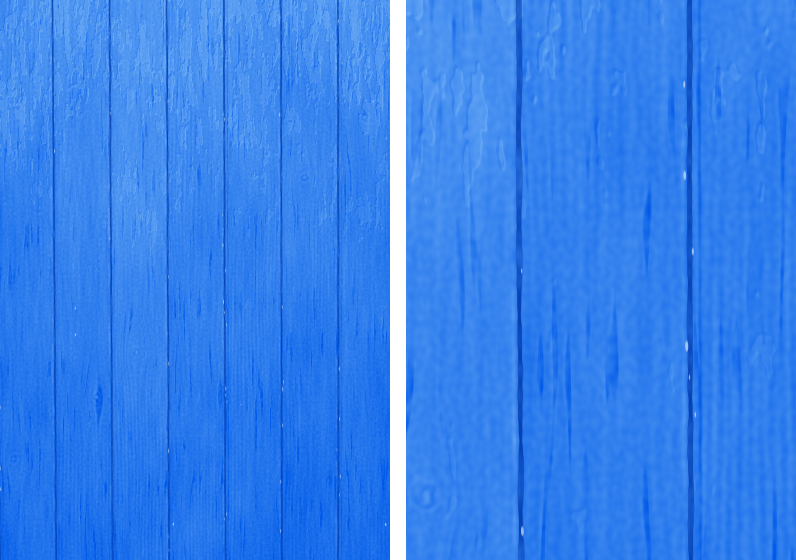
Left, the full canvas; right, a detail of the centre.
Reproduce this texture procedurally as a Shadertoy shader.

```glsl
const vec3 DEEP_BLUE = vec3(0.09, 0.42, 0.92);
const vec3 PALE_BLUE = vec3(0.34, 0.61, 0.95);
const vec3 SEAM_BLUE = vec3(0.03, 0.26, 0.70);
const vec3 CHIP_WHITE = vec3(0.78, 0.87, 0.97);
const vec2 FIRST_SEAM = vec2(0.1445, 0.1345);  // x at bottom, top
const vec2 PLANK_PITCH = vec2(0.1446, 0.1465); // width at bottom, top
const float SEAM_HALF = 0.0023;
const float GRAIN_AMOUNT = 0.25;
const float CRACK_AMOUNT = 0.55;
const float FLAKE_LIGHT = 0.2;
const float FLAKE_RELIEF = 0.3;
const float KNOT_RADIUS = 0.012;
const float CHIP_CELL = 0.035;
const float SEAM_CHIP_CELL = 0.016;

float hash(vec2 p) {
    vec3 q = fract(p.xyx * vec3(0.1031, 0.1030, 0.0973));
    q += dot(q, q.yzx + 33.33);
    return fract((q.x + q.y) * q.z);
}

float cornerNoise(vec2 cell, vec2 offset) {
    float angle = 6.2832 * hash(cell);
    return dot(vec2(cos(angle), sin(angle)), offset);
}

// Gradient noise, roughly -0.6 to 0.6
float noise(vec2 p) {
    vec2 i = floor(p), f = p - i;
    vec2 u = f * f * f * (f * (f * 6.0 - 15.0) + 10.0);
    vec2 e = vec2(1.0, 0.0);
    return mix(mix(cornerNoise(i, f), cornerNoise(i + e, f - e), u.x),
               mix(cornerNoise(i + e.yx, f - e.yx), cornerNoise(i + 1.0, f - 1.0), u.x), u.y);
}

// Coverage of the paint layer that lifts into upright flakes
float flakes(vec2 p, float weather) {
    float f = noise(p * vec2(46.0, 9.0)) + 0.6 * noise(p * vec2(105.0, 30.0));
    f += 0.25 * noise(p * vec2(150.0, 90.0));
    float limit = mix(0.6, 0.04, weather);
    return smoothstep(limit - 0.035, limit + 0.035, f);
}

// Thin upright cracks that break up along their length
float cracks(vec2 p) {
    float line = smoothstep(0.2, 0.38, noise(p * vec2(135.0, 9.0)));
    float gaps = smoothstep(-0.15, 0.25, noise(p * vec2(18.0, 7.0) + 5.0));
    return line * gaps * (0.75 + noise(p * vec2(90.0, 70.0)));
}

// Soft-edged elliptical paint chip
float chip(vec2 offset, vec2 radius, float pixel) {
    float d = (length(offset / radius) - 1.0) * min(radius.x, radius.y);
    return 1.0 - smoothstep(-pixel, pixel, d);
}

void mainImage(out vec4 fragColor, in vec2 fragCoord) {
    vec2 uv = fragCoord / iResolution.xy;
    vec2 p = fragCoord / iResolution.x;
    float pixel = 0.6 / iResolution.x;
    float height = iResolution.y / iResolution.x;

    // Slightly converging planks
    float pitch = mix(PLANK_PITCH.x, PLANK_PITCH.y, uv.y);
    float s = (p.x - mix(FIRST_SEAM.x, FIRST_SEAM.y, uv.y)) / pitch;
    float plank = floor(s) + 1.0;
    float seam = floor(s + 0.5);
    float seamX = (s - seam) * pitch + 0.0014 * noise(vec2(seam * 7.3, p.y * 18.0));
    vec2 seed = plank * vec2(3.3, 2.1) + 10.0;

    // Knots bend the grain around them
    float hasKnot = step(mod(plank, 5.0), 2.5);
    vec2 knot = vec2(mix(0.2, 0.8, hash(seed)), 0.17 + 0.1 * plank + 0.06 * (hash(seed + 3.0) - 0.5));
    vec2 toKnot = vec2((fract(s) - knot.x) * pitch, (uv.y - knot.y) * height);
    vec2 bend = toKnot / vec2(0.03, 0.065);
    vec2 g = p;
    g.x -= hasKnot * 0.75 * toKnot.x * exp(-dot(bend, bend));
    g.x += 0.004 * noise(vec2(p.x * 6.0, p.y * 4.0) + seed);
    g += seed;

    // Broad light falloff and plank variation
    float tone = mix(0.1, 0.92, uv.y) + 0.12 * (hash(seed + 8.0) - 0.5);
    tone += 0.05 - 0.8 * pow(uv.x - 0.45, 2.0) + 0.24 * noise(p * vec2(5.0, 3.0));
    tone += 0.14 * noise(g * vec2(16.0, 5.0));

    // Fine grain, growth lines and cracks
    float grain = 0.5 * noise(g * vec2(65.0, 3.0)) + 0.9 * noise(g * vec2(140.0, 12.0));
    grain += 0.9 * noise(p * vec2(175.0, 130.0));
    float growth = sin(g.x * 700.0 + 7.0 * noise(g * vec2(9.0, 2.0)));
    float growthMask = smoothstep(0.0, 0.4, noise(g * vec2(7.0, 1.5) + 9.0) + 0.1);
    tone += GRAIN_AMOUNT * grain + 0.09 * growth * growthMask;
    tone += 0.13 * cracks(g + vec2(0.0028, 0.0)) - CRACK_AMOUNT * cracks(g);

    // Flaking toward the top, lit along its edges
    float weather = smoothstep(0.45, 0.95, uv.y + 0.35 * noise(p * vec2(7.0, 4.0) + 3.0));
    float layer = flakes(g, weather);
    float relief = layer - flakes(g + vec2(0.002, -0.0026), weather);
    tone += (FLAKE_LIGHT * (layer - 0.35) + FLAKE_RELIEF * relief) * (0.35 + 0.65 * weather);

    // Knot rings
    float r = length(toKnot * vec2(1.0, 0.8)) / KNOT_RADIUS;
    r += 0.5 * noise(toKnot * 90.0 + seed);
    tone += hasKnot * 0.28 * sin(r * 7.0 + 1.0) * exp(-r * r * 0.9);

    // Rounded plank lips and a faint bead line
    float lip = exp(-pow((seamX + 0.0055) / 0.002, 2.0));
    float bead = exp(-pow((seamX - 0.0085) / 0.0014, 2.0));
    float wear = noise(vec2(seam * 11.7, p.y * 22.0)) + 0.7 * noise(vec2(seam * 5.3 + p.x * 90.0, p.y * 75.0));
    tone += 0.28 * lip * (0.7 + 1.5 * wear) - 0.4 * bead * hash(vec2(seam + 9.0, 4.0)) * (1.0 + wear);
    tone -= 0.28 * exp(-abs(seamX) / 0.004);
    vec3 color = mix(DEEP_BLUE, PALE_BLUE, clamp(tone, -0.35, 1.25));

    // Dark seams of uneven depth
    float groove = 1.0 - smoothstep(SEAM_HALF - pixel, SEAM_HALF + pixel, abs(seamX) + 0.0015 * wear);
    color = mix(color, SEAM_BLUE, groove * clamp(0.75 + 0.6 * wear, 0.0, 1.0));

    // Sparse chips on the boards
    vec2 cell = floor(p / CHIP_CELL);
    vec2 center = 0.25 + 0.5 * vec2(hash(cell + 31.0), hash(cell + 57.0));
    vec2 size = vec2(0.0013, 0.0024) * (0.6 + hash(cell + 73.0));
    float chips = chip(p - (cell + center) * CHIP_CELL, size, pixel)
                * step(hash(cell + 11.0), mix(0.022, 0.003, uv.y));

    // Chips clustered along the seams
    vec2 slot = vec2(seam + 20.0, floor(p.y / SEAM_CHIP_CELL));
    vec2 spot = vec2(0.01 * (hash(slot + 5.0) - 0.5), (slot.y + 0.3 + 0.4 * hash(slot + 17.0)) * SEAM_CHIP_CELL);
    size = vec2(0.0009, 0.003) * (0.5 + hash(slot + 29.0));
    float seamChips = chip(vec2(seamX, p.y) - spot, size, pixel)
                    * step(hash(slot + 41.0), mix(0.11, 0.03, uv.y));
    color = mix(color, CHIP_WHITE, 0.75 * max(chips, seamChips));

    fragColor = vec4(clamp(color, 0.0, 1.0), 1.0);
}
```
